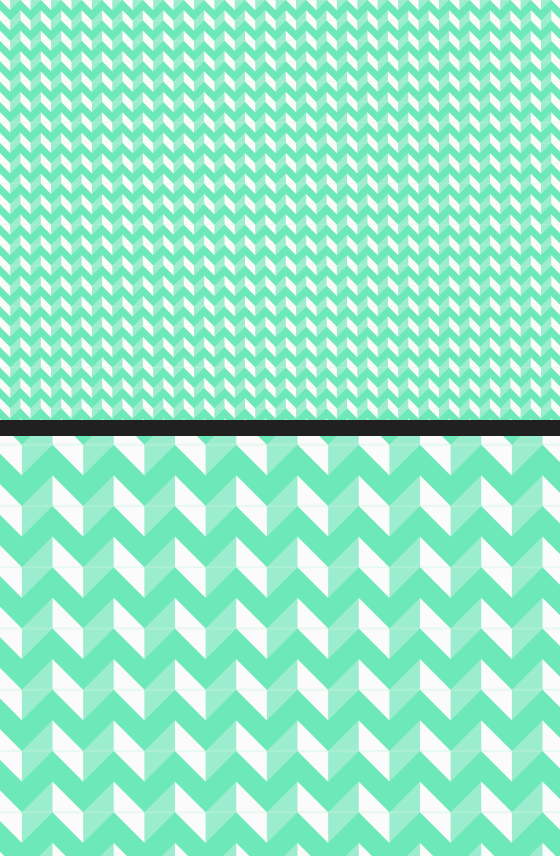
Top, the full canvas; bottom, a detail of the centre.
Write a Shadertoy shader that draws this pattern.

```glsl
// Mint chevron rows with folded white and pale facets, on a square repeating grid.

const float ROWS = 20.5714;       // repeats down the canvas height
const float SEAM_HALF = 0.018;    // half width of the tile seam, in repeats
const float SEAM_TINT = 0.35;

const vec3 MINT  = vec3(0.427, 0.910, 0.720);
const vec3 PALE  = vec3(0.610, 0.930, 0.810);
const vec3 WHITE = vec3(0.985, 0.985, 0.985);
const vec3 SEAM  = vec3(0.770, 0.950, 0.880);

// Signed distance to unit-period stripes around a centre line.
float stripe(float t, float centre, float halfWidth) {
    return abs(fract(t - centre + 0.5) - 0.5) - halfWidth;
}

// Antialiased fill of a signed distance.
float coverage(float dist, float pixel) {
    return clamp(0.5 - dist / pixel, 0.0, 1.0);
}

// Zigzag height: 0 on whole numbers, 0.5 halfway between them.
float zigzag(float x) {
    return 0.5 - abs(fract(x) - 0.5);
}

vec3 chevrons(vec2 p, float pixel) {
    // Alternate facets on the two slopes of the fold
    float whiteFacet = coverage(stripe(p.x, 0.25, 0.25), pixel);
    vec3 band = mix(PALE, WHITE, whiteFacet);

    // Faint seam through the middle of each band
    float seam = coverage(stripe(p.y, 0.0, SEAM_HALF), pixel);
    band = mix(band, SEAM, SEAM_TINT * seam);

    // Zigzag band, scaled to true distance across its 45 degree edges
    float across = p.y - zigzag(p.x);
    float dist = stripe(across, 0.75, 0.25) * inversesqrt(2.0);
    return mix(MINT, band, coverage(dist, pixel));
}

void mainImage(out vec4 fragColor, in vec2 fragCoord) {
    // Grid units, measured down from the top left corner
    float pixel = ROWS / iResolution.y;
    vec2 p = vec2(fragCoord.x, iResolution.y - fragCoord.y) * pixel;
    fragColor = vec4(chevrons(p, pixel), 1.0);
}
```
